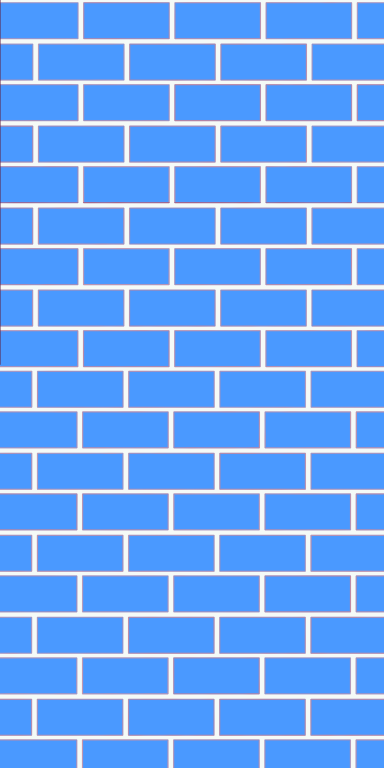
Reproduce this pattern procedurally as a Shadertoy shader.

```glsl
// Running-bond wall of flat blue bricks with pale mortar and thin rosy rims.
// Each point finds its brick by row and column, then a rounded-box distance
// draws the face and rim; hashes vary the rim strength from brick to brick.

float hash(vec2 p) {
    return fract(sin(dot(p, vec2(127.1, 311.7))) * 43758.5453);
}

float roundBox(vec2 p, vec2 halfSize, float radius) {
    vec2 q = abs(p) - halfSize + radius;
    return length(max(q, 0.0)) + min(max(q.x, q.y), 0.0) - radius;
}

// Smooth 1D variation along a brick edge
float edgeNoise(float x, float seed) {
    float i = floor(x), f = fract(x);
    return mix(hash(vec2(i, seed)), hash(vec2(i + 1.0, seed)), f * f * (3.0 - 2.0 * f));
}

void mainImage(out vec4 fragColor, in vec2 fragCoord) {
    // Canvas widths, measured from the top left
    vec2 p = vec2(fragCoord.x, iResolution.y - fragCoord.y) / iResolution.x;
    float aa = 0.8 / iResolution.x;

    // Lower courses sit slightly higher and further left
    vec2 q = p - vec2(0.0919, 0.0539);
    q += step(0.959, p.y) * 0.0021;
    q.x += 0.0006 * p.y;

    // Brick lookup, alternate courses offset
    vec2 pitch = vec2(0.2375, 0.10677);
    float row = floor(q.y / pitch.y + 0.5);
    float odd = mod(row, 2.0);
    q.x -= odd * 0.1198;
    float column = floor(q.x / pitch.x + 0.5);
    vec2 brick = vec2(column, row);
    vec2 local = q - brick * pitch - vec2(0.0, odd * 0.001);

    float d = roundBox(local, vec2(0.1121, 0.0476), 0.002);
    float face = 1.0 - smoothstep(-aa, aa, d);
    vec3 color = mix(vec3(0.96, 0.98, 0.97), vec3(0.29, 0.60, 1.00), face);

    // Rosy rim, uneven along its length and between bricks
    float rim = 1.0 - smoothstep(-aa, aa, abs(d + 0.0008) - 0.0013);
    float wear = edgeNoise((p.x + p.y) * 30.0, row + 7.0 * column);
    float strength = 0.55 + 0.25 * hash(brick) + 0.25 * wear;
    vec3 rimColor = mix(vec3(0.84, 0.57, 0.62), vec3(0.72, 0.34, 0.45), 0.4 * hash(brick + 19.0));

    // One course has a darker lower edge
    float stained = step(abs(row - 4.0), 0.5) * step(0.044, local.y);
    rimColor = mix(rimColor, vec3(0.62, 0.18, 0.32), 0.6 * stained);
    color = mix(color, rimColor, rim * min(strength, 1.0));

    // Dark red trim down the upper left border
    float trim = 1.0 - smoothstep(0.0016 - aa, 0.0016 + aa, p.x);
    trim *= 1.0 - smoothstep(0.950 - aa, 0.950 + aa, p.y);
    color = mix(color, vec3(0.36, 0.10, 0.22), 0.8 * trim);

    fragColor = vec4(color, 1.0);
}
```
